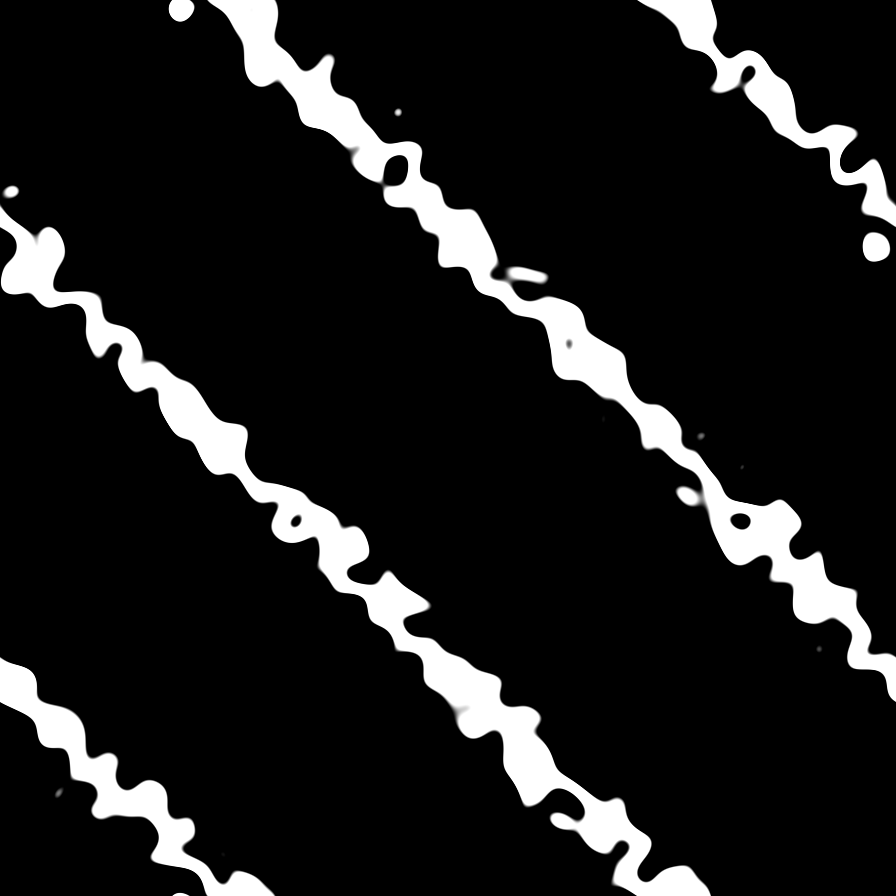
A Shadertoy shader for this pattern:

```glsl
// Two ragged white diagonal stripes on black, with eroded edges, pinholes and stray flecks.

// Layered sines with whole-number wave vectors, so the sum wraps on the unit square.
float wrappedNoise(vec2 p) {
    const int WAVES = 40;
    float sum = 0.0;
    for (int i = 0; i < WAVES; i++) {
        float n = float(i);
        float angle = n * 2.39996;                       // golden angle spreads directions
        float frequency = mix(4.0, 24.0, (n + 0.5) / float(WAVES));
        vec2 wave = round(frequency * vec2(cos(angle), sin(angle)));
        sum += sin(6.28318 * dot(wave, p) + 1.3 * n * n);
    }
    return sum * sqrt(2.0 / float(WAVES));               // unit variance
}

// Signed distance to the nearest stripe axis; two stripes cross each edge.
float stripeAxis(vec2 p) {
    return (fract(2.0 * (p.x + p.y)) - 0.5) * 0.5 * inversesqrt(2.0);
}

void mainImage(out vec4 fragColor, in vec2 fragCoord) {
    vec2 p = fragCoord / iResolution.xy;

    // Bending the distance keeps each stripe unbroken while its folds leave holes and islands.
    float bent = stripeAxis(p) + 0.0125 * wrappedNoise(p);
    float inside = 0.0203 - abs(bent);

    float softness = max(0.0018, 0.7 / iResolution.y);
    fragColor = vec4(vec3(smoothstep(-softness, softness, inside)), 1.0);
}
```
